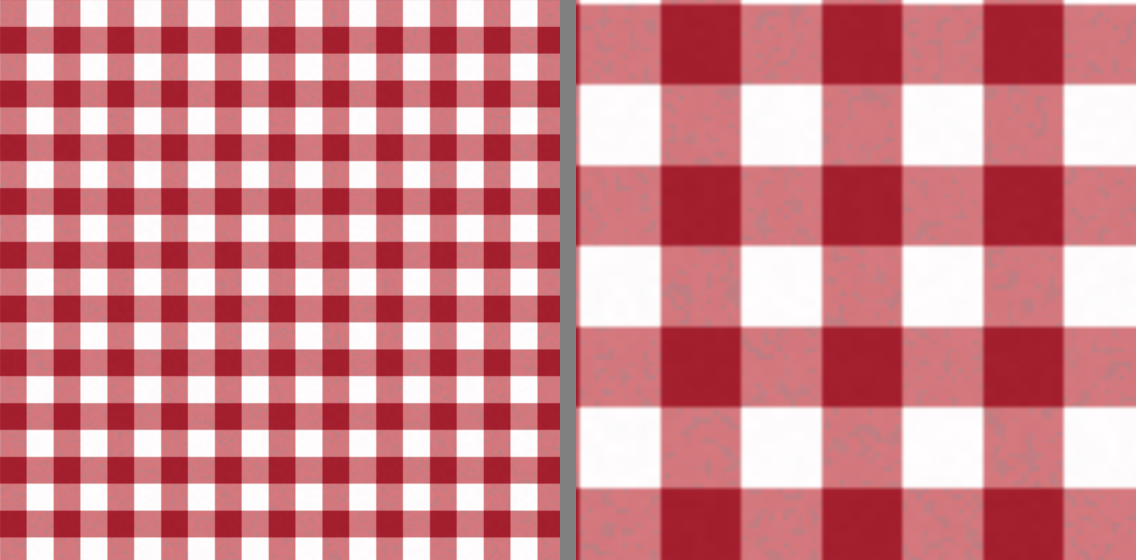
Left: the whole. Right: its middle third, enlarged.
Give the GLSL for this pattern, as a WebGL 1 fragment shader.

```glsl
precision highp float;
// Red and white gingham cloth with a faint dusty grain in the pink checks.

uniform vec2 u_resolution;

const float PERIOD = 0.09600;         // stripe spacing, about 10.4 repeats
const float HALF_WIDTH = 0.02385;     // half of one red stripe
const vec2 FIRST_CENTER = vec2(0.0237, 0.0642);
const float SOFTNESS = 0.0018;        // woven edge blur

const vec3 WHITE = vec3(0.995, 0.988, 0.988);
const vec3 PINK = vec3(0.83, 0.47, 0.49);
const vec3 DUSTY_PINK = vec3(0.76, 0.49, 0.51);
const vec3 RED = vec3(0.64, 0.12, 0.18);

float hash(vec2 p) {
  return fract(sin(dot(p, vec2(127.1, 311.7))) * 43758.5453);
}

float valueNoise(vec2 p) {
  vec2 cell = floor(p);
  vec2 f = fract(p);
  f = f * f * (3.0 - 2.0 * f);
  float bottom = mix(hash(cell), hash(cell + vec2(1.0, 0.0)), f.x);
  float top = mix(hash(cell + vec2(0.0, 1.0)), hash(cell + 1.0), f.x);
  return mix(bottom, top, f.y);
}

// Coverage of evenly spaced stripes along one axis.
float stripes(float x, float center, float blur) {
  float offset = (fract((x - center) / PERIOD + 0.5) - 0.5) * PERIOD;
  return 1.0 - smoothstep(-blur, blur, abs(offset) - HALF_WIDTH);
}

// One stripe layer gives pink, two crossing layers give red.
vec3 gingham(float layers, vec3 pink) {
  vec3 color = mix(WHITE, pink, min(layers, 1.0));
  return mix(color, RED, max(layers - 1.0, 0.0));
}

void main() {
  vec2 uv = gl_FragCoord.xy / u_resolution;
  vec2 blur = max(vec2(SOFTNESS), 0.75 / u_resolution);

  float columns = stripes(uv.x, FIRST_CENTER.x, blur.x);
  float rows = stripes(uv.y, FIRST_CENTER.y, blur.y);

  // Small patches of faded thread
  float grain = smoothstep(0.55, 0.85, valueNoise(uv * 240.0));
  vec3 pink = mix(PINK, DUSTY_PINK, grain);

  vec3 color = gingham(columns + rows, pink);
  color += 0.012 * (valueNoise(uv * 150.0 + 37.0) - 0.5);
  gl_FragColor = vec4(color, 1.0);
}
```
